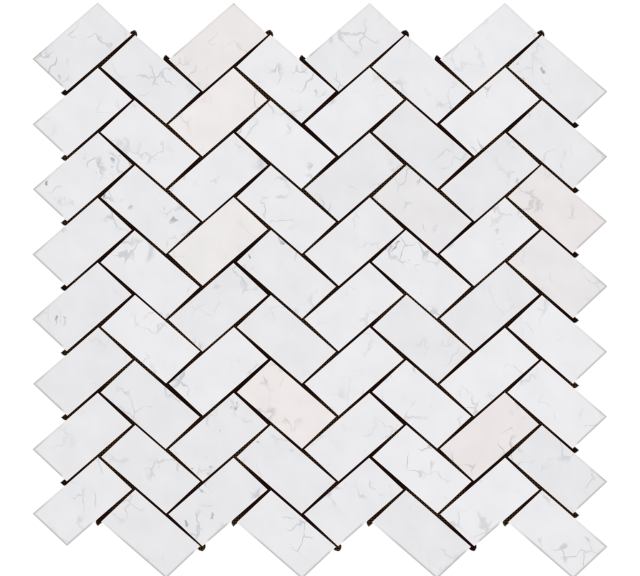
Write a Shadertoy shader that draws this pattern.

```glsl
const vec2 GRID = vec2(8.0);                   // columns, tiles per column
const vec2 PITCH = vec2(0.1178, 0.1128);       // tile spacing, canvas height = 1
const vec2 LONG_HALF = vec2(0.0566, 0.0492);   // half of the long side
const vec2 SHORT_HALF = vec2(0.0297, -0.0279); // half of the short side
const float SHEET_DROP = 0.0045;
const float CORNER = 0.0012;
const float JITTER = 0.0007;
const float GROUT_REACH = 0.0088;
const float MESH_FREQ = 720.0;
const float VEIN_SCALE = 26.0;
const vec3 PAPER = vec3(1.0);
const vec3 MARBLE = vec3(0.918, 0.918, 0.928);
const vec3 BLUSH = vec3(0.925, 0.905, 0.900);
const vec3 VEIN = vec3(0.66, 0.67, 0.69);
const vec3 SPECK = vec3(0.45, 0.46, 0.49);
const vec3 GROUT_DARK = vec3(0.07, 0.025, 0.02);
const vec3 GROUT_BROWN = vec3(0.30, 0.24, 0.15);
const vec3 RIM = vec3(0.66, 0.65, 0.63);

float hash(vec2 p) {
    return fract(sin(dot(p, vec2(127.1, 311.7))) * 43758.55);
}

vec2 hash2(vec2 p) {
    return vec2(hash(p), hash(p + 37.3));
}

float cross2(vec2 a, vec2 b) {
    return a.x * b.y - a.y * b.x;
}

// Signed distance to a slightly sheared, rounded tile
float tileDistance(vec2 q) {
    vec2 sides = vec2(length(LONG_HALF), length(SHORT_HALF));
    vec2 across = vec2(cross2(q, LONG_HALF), cross2(q, SHORT_HALF));
    vec2 e = (abs(across) - abs(cross2(LONG_HALF, SHORT_HALF))) / sides + CORNER;
    return length(max(e, 0.0)) + min(max(e.x, e.y), 0.0) - CORNER;
}

// Two nearest cell distances
vec2 cellular(vec2 p) {
    vec2 base = floor(p), nearest = vec2(9.0);
    for (int j = -1; j <= 1; j++)
    for (int i = -1; i <= 1; i++) {
        vec2 cell = base + vec2(i, j);
        float d = length(cell + hash2(cell) - p);
        nearest = d < nearest.x ? vec2(d, nearest.x) : vec2(nearest.x, min(nearest.y, d));
    }
    return nearest;
}

// Layered sines, about -1 to 1
float clouds(vec2 p) {
    float sum = 0.0, amp = 0.5;
    for (int i = 0; i < 4; i++) {
        p = mat2(0.8, 0.6, -0.6, 0.8) * p * 1.7 + 1.3;
        sum += amp * sin(p.x + sin(p.y * 1.3)) * cos(p.y);
        amp *= 0.6;
    }
    return sum;
}

vec3 marble(vec2 q, vec2 id) {
    vec2 p = q * VEIN_SCALE + hash2(id) * 40.0;
    float haze = clouds(p * 1.2);
    vec2 cells = cellular(p + 0.35 * vec2(haze, clouds(p * 1.9 + 5.0)));
    float patches = smoothstep(0.05, 0.6, clouds(p * 0.8 + 9.0));
    float vein = smoothstep(0.16, 0.0, cells.y - cells.x) * patches;

    vec3 col = mix(MARBLE, BLUSH, smoothstep(0.72, 1.0, hash(id + 4.7)));
    col += 0.022 * (hash(id + 8.1) - 0.5) + 0.012 * haze;
    col = mix(col, VEIN, vein * mix(0.12, 0.5, hash(id + 2.9)));
    float speck = smoothstep(0.14, 0.03, cells.x) * patches;
    return mix(col, SPECK, 0.55 * speck * step(0.8, hash(id + 6.3)));
}

void mainImage(out vec4 fragColor, in vec2 fragCoord) {
    float px = 1.0 / iResolution.y;
    vec2 p = (fragCoord - 0.5 * iResolution.xy) * px;
    p.y += SHEET_DROP;

    // Find the two nearest tiles of the herringbone
    float nearColumn = floor(p.x / PITCH.x + 0.5 * GRID.x);
    float d1 = 1.0, d2 = 1.0;
    vec2 local = vec2(0.0), id = vec2(0.0);
    for (int i = -1; i <= 1; i++)
    for (int j = -1; j <= 1; j++) {
        float column = nearColumn + float(i);
        float flip = 1.0 - 2.0 * mod(column, 2.0);
        float shift = 0.25 * flip * PITCH.y;
        float row = floor((p.y - shift) / PITCH.y + 0.5 * GRID.y) + float(j);
        vec2 cell = vec2(column, row);
        if (any(lessThan(cell, vec2(0.0))) || any(greaterThanEqual(cell, GRID))) continue;

        vec2 q = p - (cell + 0.5 - 0.5 * GRID) * PITCH - vec2(0.0, shift);
        q -= JITTER * (2.0 * hash2(cell + 0.5) - 1.0);
        float d = tileDistance(q * vec2(1.0, flip));
        if (d < d1) {
            d2 = d1;
            d1 = d;
            local = q;
            id = cell;
        } else d2 = min(d2, d);
    }

    // Woven backing shows only between neighbouring tiles
    float weave = 0.5 + 0.5 * sin((p.x + p.y) * MESH_FREQ) * sin((p.x - p.y) * MESH_FREQ);
    float wear = smoothstep(-0.3, 0.5, clouds(p * 14.0));
    vec3 grout = mix(GROUT_DARK, GROUT_BROWN, weave * mix(0.25, 0.9, wear));
    vec3 col = mix(PAPER, grout, smoothstep(GROUT_REACH + px, GROUT_REACH - px, d2));

    // Stone faces, with a shaded rim along the free lower edges
    vec3 stone = marble(local, id);
    float rim = smoothstep(-0.005, 0.0, d1) * smoothstep(0.012, 0.02, d2);
    stone = mix(stone, RIM, rim * mix(0.15, 0.65, smoothstep(0.01, -0.02, local.y)));
    col = mix(col, stone, smoothstep(0.8 * px, -0.8 * px, d1));

    fragColor = vec4(col, 1.0);
}
```
